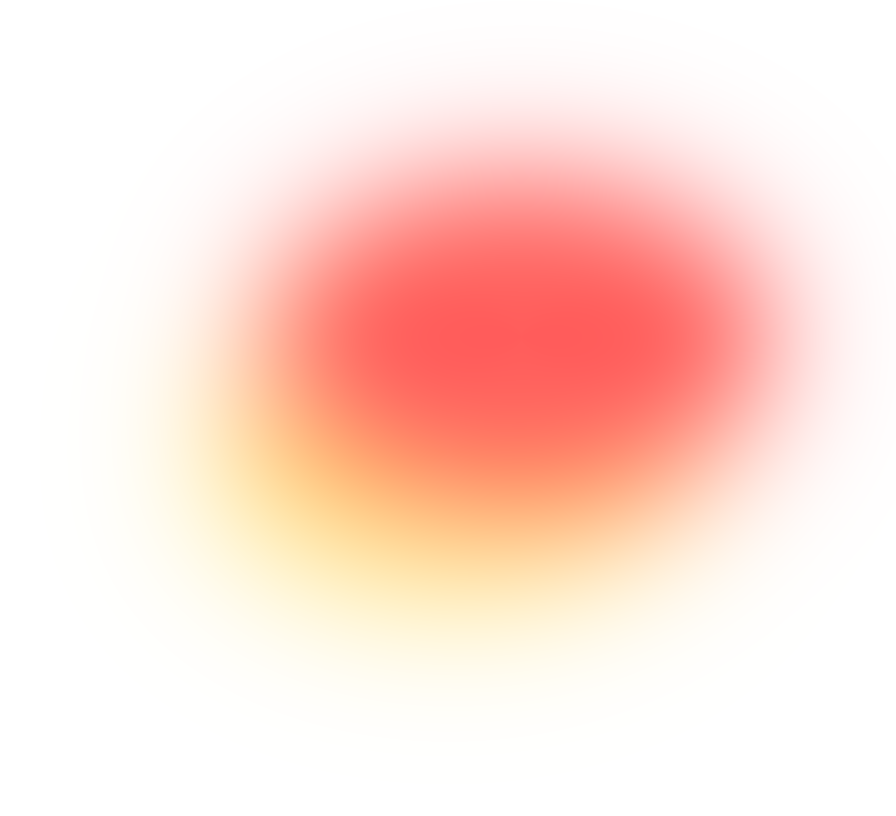
Give the GLSL for this background, as a WebGL 1 fragment shader.

```glsl
precision highp float;
// A soft red glow over a paler yellow glow on a white ground.
uniform vec2 u_resolution;

// Approximate signed distance to an axis-aligned ellipse
float ellipseDistance(vec2 p, vec2 radii) {
    float k = length(p / radii);
    float slope = length(p / (radii * radii));
    return k * (k - 1.0) / max(slope, 0.0001);
}

// Coverage of an ellipse after a Gaussian blur (logistic fit to the normal curve)
float blurredEllipse(vec2 p, vec2 radii, float blur) {
    float z = clamp(ellipseDistance(p, radii) / blur, -4.0, 4.0);
    return 1.0 / (1.0 + exp(z * (1.5976 + 0.0706 * z * z)));
}

void main() {
    // Canvas heights, with the origin at the lower left
    vec2 p = gl_FragCoord.xy / u_resolution.y;

    // Yellow glow, lower and to the left
    float yellowGlow = 0.65 * blurredEllipse(p - vec2(0.549, 0.446), vec2(0.265, 0.172), 0.089);
    vec3 color = mix(vec3(1.0), vec3(1.0, 0.85, 0.24), yellowGlow);

    // Red glow on top
    float redGlow = blurredEllipse(p - vec2(0.639, 0.587), vec2(0.286, 0.190), 0.0815);
    color = mix(color, vec3(1.0, 0.36, 0.355), redGlow);

    gl_FragColor = vec4(color, 1.0);
}
```
